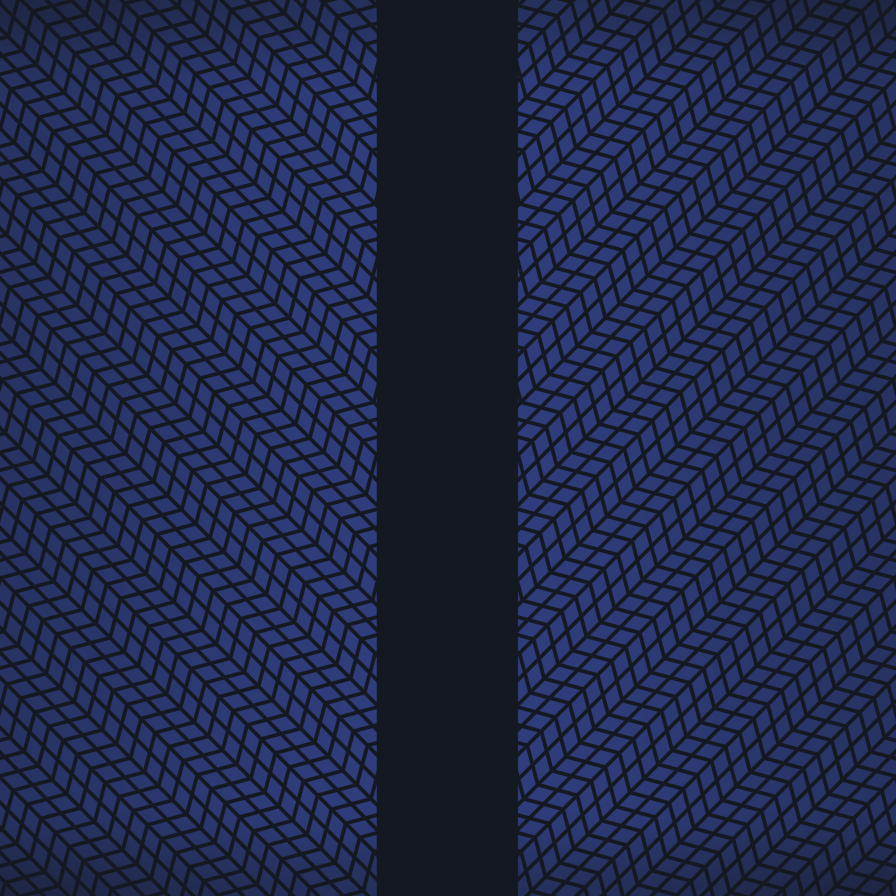
Reproduce this pattern procedurally as a Shadertoy shader.

```glsl
const vec3 INK = vec3(0.08, 0.094, 0.13);
const vec3 BLUE = vec3(0.183, 0.238, 0.485);

const float GAP_HALF = 0.0788;     // half width of the plain column
const float BAND = 0.0394;         // width of one diagonal band
const float ROW = 0.5 * BAND;      // two rows of cells fill a band
const float SPACING = 0.0222;      // distance between strokes along a band
const float LEAN = 0.577;          // stroke slope within a band
const float LINE_HALF = 0.0021;

// Distance to the nearest multiple of a period
float repeatDistance(float x, float period) {
    return abs(x - period * round(x / period));
}

float lineMask(float dist, float halfWidth, float blur) {
    return 1.0 - smoothstep(halfWidth - blur, halfWidth + blur, dist);
}

// Diagonal bands filled with strokes that alternate their lean
float herringbone(vec2 p, vec2 phase, float blur) {
    float along = (p.x + p.y) * inversesqrt(2.0) - phase.x;
    float across = (p.y - p.x) * inversesqrt(2.0) - phase.y;
    float zigzag = BAND - abs(mod(across, 2.0 * BAND) - BAND);
    float seam = repeatDistance(across, ROW);
    float stroke = repeatDistance(along - LEAN * zigzag, SPACING);
    stroke *= inversesqrt(1.0 + LEAN * LEAN);
    return lineMask(min(seam, stroke), LINE_HALF, blur);
}

// Fade toward the sides and the upper and lower rims
float edgeFade(vec2 fromCentre) {
    float sides = 0.27 * smoothstep(0.08, 0.54, fromCentre.x);
    float rims = 0.36 * smoothstep(0.39, 0.51, fromCentre.y);
    return sides + rims;
}

void mainImage(out vec4 fragColor, in vec2 fragCoord) {
    vec2 uv = fragCoord / iResolution.xy;
    float blur = 0.75 / iResolution.y;
    float mirrored = abs(uv.x - 0.4993);

    // Woven cells on both sides
    vec3 cell = mix(BLUE, INK, edgeFade(vec2(mirrored, abs(uv.y - 0.5))));
    float weave = herringbone(vec2(mirrored, uv.y), vec2(0.4256, 0.3316), blur);
    vec3 color = mix(cell, INK, weave);

    // Plain centre column
    color = mix(color, INK, lineMask(mirrored, GAP_HALF, blur));
    fragColor = vec4(color, 1.0);
}
```
